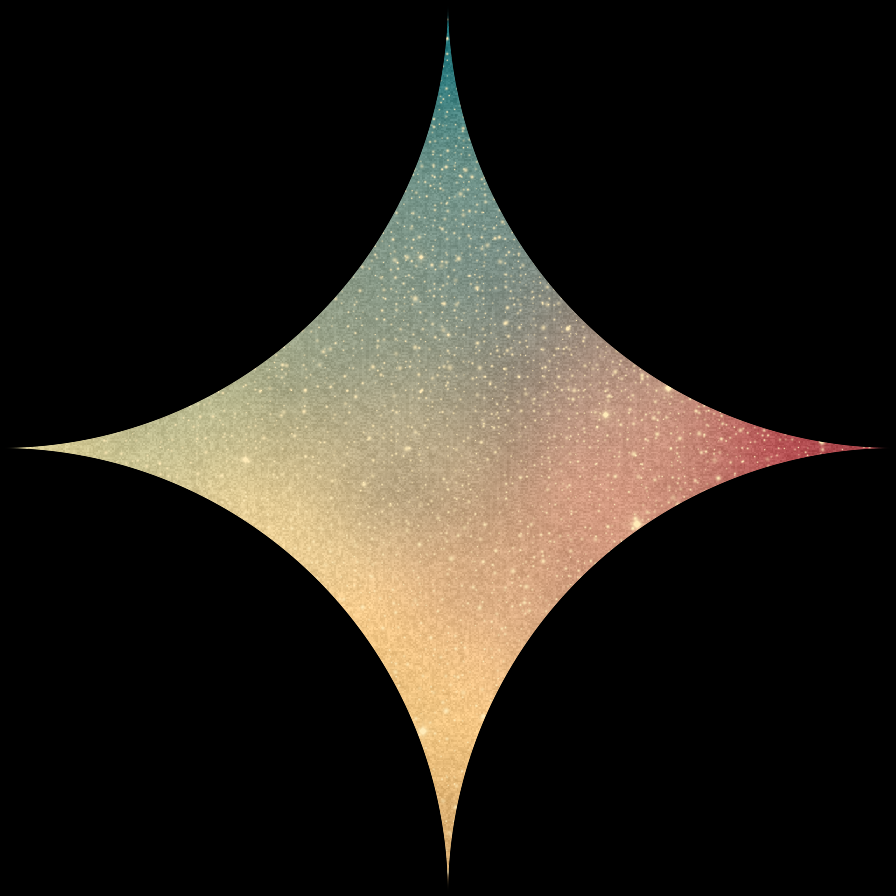
Write a WebGL 2 fragment shader that draws this background.

```glsl
#version 300 es
precision highp float;
// A four-pointed window, cut by four corner circles, onto a warm starry sky.
// Soft colour washes are blended by distance, then clouded and grained;
// hashed grids scatter the stars and a few large glints finish the sky.

uniform vec2 u_resolution;
out vec4 fragColor;

const vec3 STARLIGHT = vec3(1.0, 0.92, 0.72);

float hash(vec2 p) {
    return fract(sin(dot(p, vec2(127.1, 311.7))) * 43758.5453);
}

float valueNoise(vec2 p) {
    vec2 cell = floor(p), f = fract(p);
    f = f * f * (3.0 - 2.0 * f);
    float low = mix(hash(cell), hash(cell + vec2(1, 0)), f.x);
    float high = mix(hash(cell + vec2(0, 1)), hash(cell + vec2(1, 1)), f.x);
    return mix(low, high, f.y);
}

float clouds(vec2 p) {
    float sum = 0.0, gain = 0.5;
    for (int i = 0; i < 5; i++) {
        sum += gain * valueNoise(p);
        p = mat2(1.6, 1.2, -1.2, 1.6) * p + 7.3;
        gain *= 0.5;
    }
    return sum;
}

// Positive inside the concave star bounded by the corner circles.
float windowDistance(vec2 p) {
    return length(0.5 - abs(p - 0.5)) - 0.5;
}

// Weighted colour in rgb, weight in a.
vec4 wash(vec2 p, vec2 centre, vec3 colour) {
    vec2 d = p - centre;
    return vec4(colour, 1.0) * (exp(-dot(d, d) * 75.0) + 1e-5);
}

vec3 skyColour(vec2 p) {
    vec4 sum = wash(p, vec2(0.50, 0.96), vec3(0.10, 0.46, 0.49));
    sum += wash(p, vec2(0.50, 0.79), vec3(0.45, 0.58, 0.53));
    sum += wash(p, vec2(0.54, 0.69), vec3(0.40, 0.49, 0.48));
    sum += wash(p, vec2(0.40, 0.66), vec3(0.57, 0.62, 0.53));
    sum += wash(p, vec2(0.22, 0.56), vec3(0.65, 0.68, 0.54));
    sum += wash(p, vec2(0.05, 0.50), vec3(0.85, 0.80, 0.58));
    sum += wash(p, vec2(0.28, 0.43), vec3(0.92, 0.80, 0.57));
    sum += wash(p, vec2(0.47, 0.51), vec3(0.76, 0.69, 0.55));
    sum += wash(p, vec2(0.66, 0.59), vec3(0.67, 0.56, 0.49));
    sum += wash(p, vec2(0.70, 0.45), vec3(0.82, 0.57, 0.48));
    sum += wash(p, vec2(0.92, 0.50), vec3(0.66, 0.27, 0.29));
    sum += wash(p, vec2(0.56, 0.34), vec3(0.83, 0.65, 0.50));
    sum += wash(p, vec2(0.45, 0.22), vec3(0.96, 0.79, 0.51));
    sum += wash(p, vec2(0.50, 0.05), vec3(0.82, 0.65, 0.42));
    return sum.rgb / sum.a;
}

// One jittered star per chosen cell, kept clear of the cell border.
float starLayer(vec2 p, float cells, float radius, float chance) {
    vec2 cell = floor(p * cells);
    vec2 jitter = vec2(hash(cell + 3.7), hash(cell + 19.1));
    float d = length(fract(p * cells) - mix(vec2(0.25), vec2(0.75), jitter)) / cells;
    float present = step(hash(cell + cells), chance);
    float size = radius * mix(0.6, 1.2, hash(cell + 41.3));
    return present * mix(0.4, 1.0, hash(cell + 8.9)) * exp(-d * d / (size * size));
}

// Bright core, round halo and a thin cross of light.
float glint(vec2 p, vec2 centre, float size) {
    vec2 d = abs(p - centre) / size;
    float core = exp(-dot(d, d) * 3.0);
    float halo = 0.35 * exp(-length(d) * 0.9);
    float rays = exp(-d.x * 5.0 - d.y * 0.6) + exp(-d.y * 5.0 - d.x * 0.6);
    return core + halo + 0.35 * rays;
}

void main() {
    float side = min(u_resolution.x, u_resolution.y);
    vec2 p = (gl_FragCoord.xy - 0.5 * u_resolution) / side + 0.5;

    // Washes, drifting cloud and fine grain
    vec3 colour = skyColour(p + 0.03 * (clouds(p * 6.0) - 0.5));
    colour *= 1.0 + 0.20 * (clouds(p * 9.0 + 4.0) - 0.48);
    colour += 0.09 * (hash(floor(p * 512.0)) - 0.5);
    colour += 0.06 * (valueNoise(p * 240.0) - 0.5);

    // Scattered stars: many faint to few bright, denser at the upper right
    float density = 0.65 + 0.6 * smoothstep(0.9, 1.35, p.x + p.y);
    float light = 0.0;
    for (int i = 0; i < 4; i++) {
        float level = float(i);
        float cells = 125.0 * exp2(-0.8 * level);
        float radius = 0.0012 + 0.0005 * level;
        light += starLayer(p + 0.137 * level, cells, radius, 0.42 * density);
    }

    // Large glints
    light += glint(p, vec2(0.472, 0.184), 0.0065);
    light += glint(p, vec2(0.711, 0.415), 0.0070);
    light += glint(p, vec2(0.676, 0.537), 0.0050);
    light += glint(p, vec2(0.746, 0.567), 0.0055);
    light += glint(p, vec2(0.274, 0.487), 0.0050);
    light += glint(p, vec2(0.470, 0.713), 0.0035);
    colour = mix(colour, STARLIGHT, clamp(light, 0.0, 1.0));

    // Cut out the window with a one-pixel soft edge
    float pixel = 1.0 / side;
    float inside = smoothstep(-0.5 * pixel, 0.5 * pixel, windowDistance(p));
    inside *= step(max(abs(p.x - 0.5), abs(p.y - 0.5)), 0.498);
    fragColor = vec4(colour * inside, 1.0);
}
```
